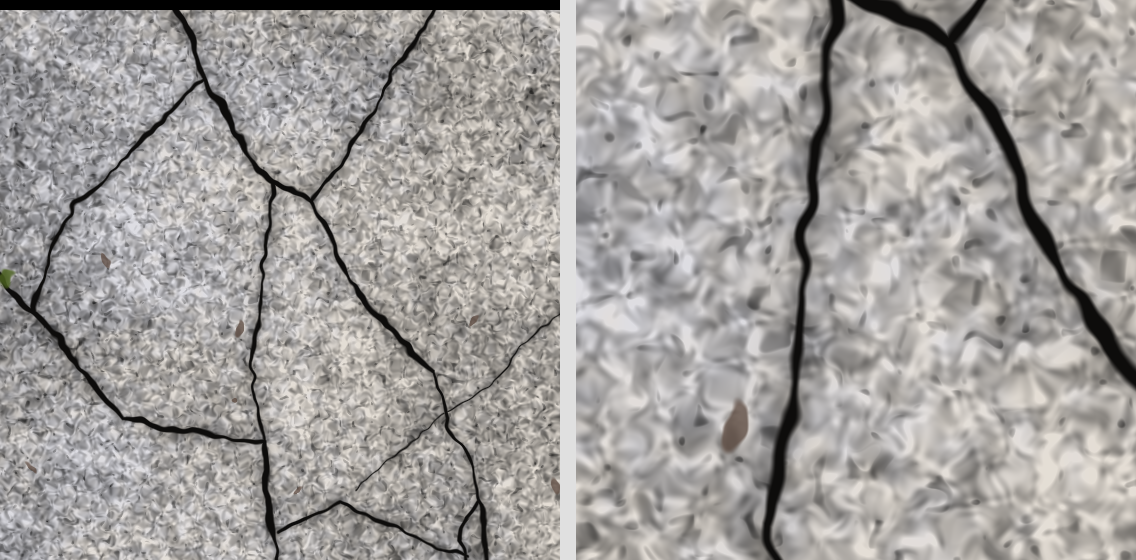
Left, the full canvas; right, a detail of the centre.
Write a three.js fragment shader that draws this texture.

```glsl
// Weathered grey concrete split by a branching network of dark cracks.
// Layered value noise makes the grain and stains; jittered segment distances
// make the cracks; hashed ellipses scatter a few brown flakes.

varying vec2 vUv;

const float BASE_TONE    = 0.668;
const float FINE_GRAIN   = 0.33;   // contrast of each noise layer
const float COARSE_GRAIN = 0.27;
const float MOTTLE       = 0.13;
const float STAIN        = 0.15;
const float FINE_FREQ    = 185.0;
const float COARSE_FREQ  = 98.0;
const float EDGE         = 0.0018; // softness of crack edges
const float WIDE         = 0.0043; // half widths of cracks
const float MEDIUM       = 0.0030;
const float HAIRLINE     = 0.0011;
const float STRIP_BOTTOM = 0.982;
const int   FLAKES       = 7;
const vec3 WARM_TINT   = vec3(1.030, 1.000, 0.960);
const vec3 COOL_TINT   = vec3(0.995, 0.995, 1.025);
const vec3 CRACK_COLOR = vec3(0.050, 0.046, 0.042);
const vec3 FLAKE_COLOR = vec3(0.360, 0.285, 0.245);
const vec3 MOSS_COLOR  = vec3(0.300, 0.390, 0.120);

float hash(vec2 p) {
  vec3 q = fract(vec3(p.xyx) * 0.1031);
  q += dot(q, q.yzx + 33.33);
  return fract((q.x + q.y) * q.z);
}

float noise(vec2 p) {
  vec2 i = floor(p), f = fract(p);
  f = f * f * (3.0 - 2.0 * f);
  float low  = mix(hash(i), hash(i + vec2(1.0, 0.0)), f.x);
  float high = mix(hash(i + vec2(0.0, 1.0)), hash(i + 1.0), f.x);
  return mix(low, high, f.y);
}

// Zero-centred two-channel noise, used to bend coordinates
vec2 jitter(vec2 p) {
  return vec2(noise(p + 17.0), noise(p.yx + 71.0)) - 0.5;
}

mat2 rotation(float a) {
  return mat2(cos(a), sin(a), -sin(a), cos(a));
}

float segment(vec2 p, vec2 a, vec2 b) {
  vec2 ab = b - a;
  return length(p - a - ab * clamp(dot(p - a, ab) / dot(ab, ab), 0.0, 1.0));
}

// Distance to a path through four points
float branch(vec2 p, vec2 a, vec2 b, vec2 c, vec2 d) {
  return min(segment(p, a, b), min(segment(p, b, c), segment(p, c, d)));
}

// Signed distance to the crack network, negative inside a crack
float cracks(vec2 uv) {
  vec2 p = uv + 0.016 * jitter(uv * 17.0) + 0.007 * jitter(uv * 55.0);
  vec2 fork = vec2(0.365, 0.865), knee = vec2(0.487, 0.674);
  vec2 hub = vec2(0.552, 0.638), corner = vec2(0.472, 0.207);
  vec2 left = vec2(0.060, 0.445), bend = vec2(0.768, 0.338);

  float wide = branch(p, vec2(0.305, 1.0), fork, vec2(0.423, 0.753), knee);
  wide = min(wide, branch(p, knee, hub, vec2(0.645, 0.460), bend));
  wide = min(wide, branch(p, vec2(-0.02, 0.52), left, vec2(0.22, 0.25), corner));
  wide = min(wide, segment(p, corner, vec2(0.499, -0.02)));

  float medium = branch(p, fork, vec2(0.14, 0.635), vec2(0.098, 0.575), left);
  medium = min(medium, branch(p, knee, vec2(0.475, 0.55), vec2(0.447, 0.36), corner));
  medium = min(medium, branch(p, vec2(0.80, 1.0), vec2(0.655, 0.79), vec2(0.59, 0.69), hub));
  medium = min(medium, branch(p, bend, vec2(0.815, 0.23), vec2(0.862, 0.10), vec2(0.862, -0.02)));
  medium = min(medium, branch(p, vec2(0.50, 0.05), vec2(0.61, 0.105), vec2(0.72, 0.05), vec2(0.83, 0.0)));
  medium = min(medium, branch(p, vec2(0.858, 0.11), vec2(0.835, 0.07), vec2(0.825, 0.03), vec2(0.828, -0.02)));

  float thin = branch(p, vec2(1.02, 0.46), vec2(0.88, 0.32), vec2(0.80, 0.27), vec2(0.64, 0.125));
  float swell = 0.55 + 0.9 * noise(uv * 32.0);
  return min(wide - WIDE * swell, min(medium - MEDIUM * swell, thin - HAIRLINE * swell));
}

// Grey level of the bare slab
float concrete(vec2 uv) {
  vec2 p = uv + 0.010 * jitter(uv * 70.0);
  float tone = BASE_TONE - 0.05 * (1.0 - smoothstep(0.0, 0.3, uv.x));
  tone += FINE_GRAIN * (noise(rotation(0.5) * p * FINE_FREQ) - 0.5);
  tone += COARSE_GRAIN * (noise(rotation(1.1) * p * COARSE_FREQ) - 0.5);
  tone += MOTTLE * (noise(rotation(0.3) * uv * 27.0) - 0.5);
  tone += STAIN * (noise(uv * 5.0 + 9.0) - 0.5);
  float pits = smoothstep(0.74, 0.95, noise(p * 125.0 + 40.0));
  return min(tone - 0.20 * pits, 0.87);
}

// Coverage of scattered brown flakes
float flakes(vec2 uv) {
  float cover = 0.0;
  for (int i = 0; i < FLAKES; i++) {
    float id = float(i) * 3.7 + 5.0;
    vec2 center = vec2(hash(vec2(id, 1.0)), 0.65 * hash(vec2(id, 2.0)));
    vec2 q = rotation(6.28 * hash(vec2(id, 3.0))) * (uv - center + 0.008 * jitter(uv * 90.0));
    float size = mix(0.007, 0.018, hash(vec2(id, 4.0)));
    cover = max(cover, 1.0 - smoothstep(0.7, 1.1, length(q / vec2(size, size * 0.42))));
  }
  return cover;
}

void main() {
  float gap = cracks(vUv);
  float warmth = smoothstep(0.1, 0.9, 0.55 * vUv.x + 0.5 * noise(vUv * 6.0) + 0.4 * noise(vUv * 65.0) - 0.2);
  vec3 color = concrete(vUv) * mix(COOL_TINT, WARM_TINT, warmth);

  // Loose debris, moss at the left edge, then shaded crack rims
  color = mix(color, FLAKE_COLOR, 0.75 * flakes(vUv));
  float moss = 1.0 - smoothstep(0.008, 0.022, length(vUv - vec2(0.004, 0.508) + 0.02 * jitter(vUv * 80.0)));
  color *= 1.0 - 0.24 * exp(-max(gap, 0.0) * 110.0);
  color = mix(color, CRACK_COLOR, 1.0 - smoothstep(-EDGE, EDGE, gap));
  color = mix(color, MOSS_COLOR, 0.8 * moss);

  // Black strip along the top
  color *= 1.0 - smoothstep(STRIP_BOTTOM - 0.001, STRIP_BOTTOM + 0.001, vUv.y);
  gl_FragColor = vec4(color, 1.0);
}
```
